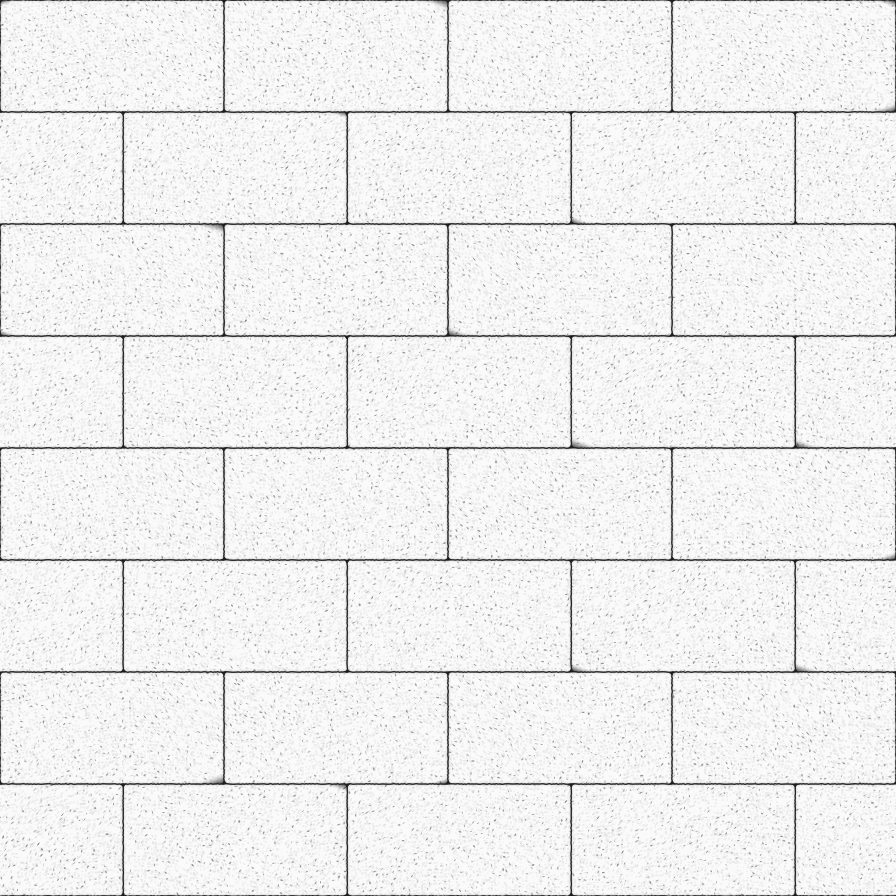
A WebGL 2 fragment shader for this texture:

```glsl
#version 300 es
precision highp float;
// Pale speckled block wall in running bond with thin dark joints and chipped corners.

uniform vec2 u_resolution;
out vec4 fragColor;

const vec2  BRICKS       = vec2(4.0, 8.0);   // repeats across and down
const float ROW_SHIFT    = 0.55;             // shift of every other row, in bricks
const float JOINT_WIDTH  = 0.0015;
const float CORNER_ROUND = 0.0035;
const float EDGE_WOBBLE  = 0.00013;
const float EDGE_SHADE   = 0.07;
const vec2  CHIP_SIZE    = vec2(0.031, 0.011);
const float CHIP_CHANCE  = 0.12;
const float CHIP_DARK    = 0.70;
const float FINE_CELLS   = 256.0;
const float FINE_CHANCE  = 0.62;
const float COARSE_CELLS = 150.0;
const float COARSE_CHANCE = 0.48;
const vec3  FACE_COLOR   = vec3(0.98);
const vec3  FINE_COLOR   = vec3(0.895);
const vec3  COARSE_COLOR = vec3(0.55);
const vec3  JOINT_COLOR  = vec3(0.12);
const float TAU = 6.2831853;

// Integer hash: four random values in 0..1 for a cell and a seed.
vec4 hash4(vec2 cell, uint seed) {
    uint h = uint(cell.x) * 1597u + uint(cell.y) * 51749u + seed * 7919u;
    vec4 r;
    for (int i = 0; i < 4; i++) {
        h = h * 747796405u + 2891336453u;
        uint w = ((h >> ((h >> 28u) + 4u)) ^ h) * 277803737u;
        h = (w >> 22u) ^ w;
        r[i] = float(h >> 8u) / 16777216.0;
    }
    return r;
}

float roundedBox(vec2 p, vec2 halfSize, float radius) {
    vec2 d = abs(p) - halfSize + radius;
    return length(max(d, 0.0)) + min(max(d.x, d.y), 0.0) - radius;
}

// One randomly turned oval fleck per cell; each row of cells slides freely.
float flecks(vec2 uv, float cells, float chance, vec2 radii, uint seed, float pixel) {
    vec2 g = uv * cells;
    g.x += cells * hash4(vec2(0.0, mod(floor(g.y), cells)), seed + 2u).x;
    vec2 cell = mod(floor(g), cells);
    vec4 r = hash4(cell, seed);
    vec4 s = hash4(cell, seed + 1u);
    vec2 p = fract(g) - mix(vec2(0.25), vec2(0.75), r.xy);
    float c = cos(r.z * TAU), n = sin(r.z * TAU);
    p = mat2(c, -n, n, c) * p;
    vec2 size = radii * mix(0.6, 1.3, s.x);
    float d = (length(p / size) - 1.0) * size.y;
    float soft = 0.5 * pixel * cells;
    return step(r.w, chance) * mix(0.4, 1.0, s.y) * (1.0 - smoothstep(-soft, soft, d));
}

// Whole-number sine layers keep the rough edges seamless.
vec2 wobble(vec2 p) {
    vec2 a = p.yx * TAU;
    return EDGE_WOBBLE * (sin(a * 83.0 + 5.0 * sin(a * 13.0))
                        + sin(a * 167.0 + 4.0 * sin(a * 29.0)));
}

// Gentle seamless bending that hides the lattice of the flecks.
vec2 bend(vec2 p) {
    return p + 0.012 * sin(p.yx * TAU * vec2(4.0, 3.0) + vec2(1.0, 2.0));
}

void main() {
    vec2 uv = gl_FragCoord.xy / u_resolution;
    float pixel = 1.0 / min(u_resolution.x, u_resolution.y);

    // Brick layout
    vec2 g = (uv + wobble(uv)) * BRICKS;
    float row = mod(floor(g.y), BRICKS.y);
    g.x -= ROW_SHIFT * (1.0 - mod(row, 2.0));
    vec2 brick = vec2(mod(floor(g.x), BRICKS.x), row);
    vec2 q = (fract(g) - 0.5) / BRICKS;
    vec2 halfBrick = 0.5 / BRICKS;
    float d = roundedBox(q, halfBrick - 0.5 * JOINT_WIDTH, CORNER_ROUND);

    // Speckled face: two layers of pale grain, one of darker flecks
    vec2 grain = bend(uv);
    float fine = max(flecks(grain, FINE_CELLS, FINE_CHANCE, vec2(0.42, 0.26), 1u, pixel),
                     flecks(grain.yx, FINE_CELLS, 0.5 * FINE_CHANCE, vec2(0.42, 0.26), 11u, pixel));
    float coarse = flecks(grain, COARSE_CELLS, COARSE_CHANCE, vec2(0.19, 0.10), 5u, pixel);
    vec3 color = mix(FACE_COLOR, FINE_COLOR, fine);
    color = mix(color, COARSE_COLOR, coarse);
    color *= 1.0 - EDGE_SHADE * smoothstep(-0.003, 0.0, d);

    // Worn corners, chosen at random for each brick
    vec2 side = step(0.0, q);
    vec4 chip = hash4(brick, 20u + uint(side.x + 2.0 * side.y));
    vec2 e = (halfBrick - abs(q)) / (CHIP_SIZE * mix(0.7, 1.2, chip.y));
    float wear = step(chip.x, CHIP_CHANCE) * (1.0 - smoothstep(0.0, 1.0, e.x + e.y));
    color = mix(color, JOINT_COLOR, CHIP_DARK * wear);

    // Joints
    float soft = 0.6 * pixel;
    color = mix(color, JOINT_COLOR, smoothstep(-soft, soft, d));
    fragColor = vec4(color, 1.0);
}
```
